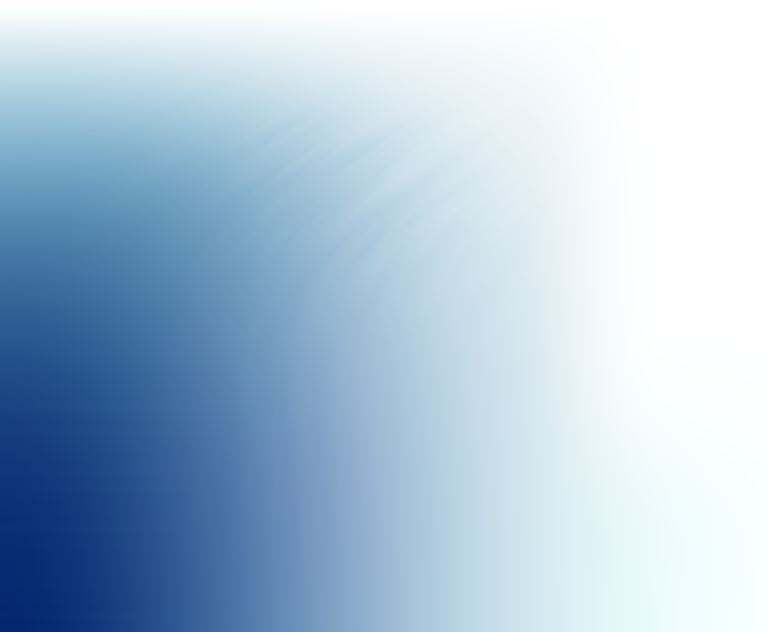
This background is drawn by a WebGL 1 fragment shader. Its source:

```glsl
precision highp float;

uniform vec2 u_resolution;

// Absorbed light per channel: linear and cubic response to ink depth
const vec3 INK_LINEAR = vec3(1.0, 0.60, 0.40);
const vec3 INK_CUBIC = vec3(0.0, 0.27, 0.18);

// Falloff of the ink from the left side and from the top edge
const float SIDE_SPREAD = 0.28;
const float TOP_MARGIN = 0.012;
const vec2 TOP_FALLOFF = vec2(2.5, 1.8);
const vec2 RIGHT_FADE = vec2(0.68, 0.87);

// Broad denser patch and local hue shifts
const vec2 PATCH_CENTER = vec2(0.34, 0.74);
const vec2 PATCH_SIZE = vec2(0.24, 0.17);
const float PATCH_GAIN = 0.15;
const vec3 VIOLET_SHIFT = vec3(0.0, -0.042, -0.005);
const vec3 CYAN_SHIFT = vec3(-0.005, 0.028, 0.018);
const vec3 TEAL_SHIFT = vec3(-0.005, 0.018, 0.015);

// Fine texture
const float BEND_START = 0.40;
const float BEND_AMOUNT = 1.6;
const float STREAK_GAIN = 0.016;
const float WISP_GAIN = 0.055;
const float BAND_GAIN = 0.010;

vec2 gradient(vec2 cell) {
    vec2 h = vec2(dot(cell, vec2(127.1, 311.7)), dot(cell, vec2(269.5, 183.3)));
    return fract(sin(h) * 43758.5) * 2.0 - 1.0;
}

float gradientNoise(vec2 p) {
    vec2 i = floor(p);
    vec2 f = fract(p);
    vec2 w = f * f * f * (f * (f * 6.0 - 15.0) + 10.0);
    float a = dot(gradient(i), f);
    float b = dot(gradient(i + vec2(1.0, 0.0)), f - vec2(1.0, 0.0));
    float c = dot(gradient(i + vec2(0.0, 1.0)), f - vec2(0.0, 1.0));
    float d = dot(gradient(i + vec2(1.0, 1.0)), f - vec2(1.0, 1.0));
    return mix(mix(a, b, w.x), mix(c, d, w.x), w.y);
}

float blob(vec2 p, vec2 center, vec2 size) {
    vec2 q = (p - center) / size;
    return exp(-dot(q, q));
}

// Product of the side and top falloffs
float inkDepth(vec2 uv) {
    float side = exp(-uv.x * uv.x / SIDE_SPREAD);
    float drop = max(1.0 - uv.y - TOP_MARGIN, 0.0);
    float top = 1.0 - exp(-drop * (TOP_FALLOFF.x + TOP_FALLOFF.y * drop));
    float fade = 1.0 - smoothstep(RIGHT_FADE.x, RIGHT_FADE.y, uv.x);
    side *= mix(1.0, fade, smoothstep(0.12, 0.50, uv.y));
    return side * top * (1.0 + PATCH_GAIN * blob(uv, PATCH_CENTER, PATCH_SIZE));
}

// Upright streaks that lean right with height, and level bands
float texture(vec2 uv) {
    float lift = max(uv.y - BEND_START, 0.0);
    float across = uv.x - BEND_AMOUNT * lift * lift;
    float streak = gradientNoise(vec2(across * 42.0, uv.y * 2.5))
                 + 0.5 * gradientNoise(vec2(across * 85.0, uv.y * 4.0) + 17.0);
    float wisp = gradientNoise(vec2(across * 24.0, uv.y * 7.0) + 31.0)
               + 0.6 * gradientNoise(vec2(across * 55.0, uv.y * 13.0) + 53.0);
    float band = gradientNoise(vec2(uv.x * 1.5, uv.y * 46.0) + 71.0);

    float streakArea = blob(uv, vec2(0.45, 0.30), vec2(0.24, 0.34));
    float wispArea = blob(uv, vec2(0.53, 0.71), vec2(0.27, 0.19));
    float bandArea = 1.0 - smoothstep(0.05, 0.35, uv.x);
    bandArea += smoothstep(0.60, 0.85, uv.x) * smoothstep(0.60, 0.85, uv.y);
    return STREAK_GAIN * streak * streakArea
         + WISP_GAIN * wisp * wispArea
         + BAND_GAIN * band * bandArea;
}

void main() {
    vec2 uv = gl_FragCoord.xy / u_resolution;
    float depth = inkDepth(uv);
    depth += texture(uv) * smoothstep(0.0, 0.30, depth);
    depth = clamp(depth, 0.0, 1.0);

    vec3 color = 1.0 - INK_LINEAR * depth - INK_CUBIC * depth * depth * depth;
    color += VIOLET_SHIFT * blob(uv, vec2(0.38, 0.18), vec2(0.17, 0.34));
    color += CYAN_SHIFT * blob(uv, vec2(0.85, 0.0), vec2(0.20, 0.34));
    color += TEAL_SHIFT * blob(uv, vec2(0.08, 0.75), vec2(0.24, 0.15));
    gl_FragColor = vec4(clamp(color, 0.0, 1.0), 1.0);
}
```
